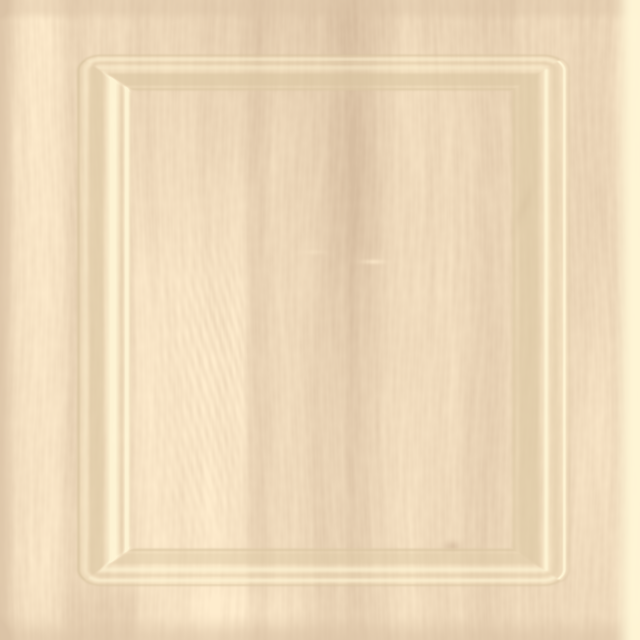
A three.js fragment shader for this texture:

```glsl
#define WOOD_DARK vec3(0.87, 0.775, 0.66)
#define WOOD_LIGHT vec3(0.972, 0.895, 0.775)
#define SHADE vec3(0.835, 0.755, 0.61)
#define GLOSS vec3(1.0, 0.965, 0.84)
#define FRAME_MIN vec2(0.121, 0.085)
#define FRAME_MAX vec2(0.887, 0.914)
#define BEVEL_MIN vec2(0.083, 0.058)
#define BEVEL_MAX vec2(0.086, 0.055)
#define CORNER 0.45
#define GRAIN 0.15
#define BOARDS 1.55

varying vec2 vUv;

float band(float x, float center, float width) {
  float d = (x - center) / width;
  return exp(-d * d);
}

float spot(vec2 p, vec2 center, vec2 size) {
  vec2 d = (p - center) / size;
  return exp(-dot(d, d));
}

float plateau(float x, float a, float b, float soft) {
  return smoothstep(a - soft, a + soft, x) * (1.0 - smoothstep(b - soft, b + soft, x));
}

vec2 hash2(vec2 p) {
  return fract(sin(vec2(dot(p, vec2(127.1, 311.7)), dot(p, vec2(269.5, 183.3)))) * 4375.85);
}

float cellular(vec2 p) {
  vec2 cell = floor(p);
  float nearest = 2.0;
  for (int j = -1; j <= 1; j++) {
    for (int i = -1; i <= 1; i++) {
      vec2 c = cell + vec2(float(i), float(j));
      nearest = min(nearest, length(c + hash2(c) - p));
    }
  }
  return nearest;
}

// Vertical fibres: layered sines that drift slowly along the height
float grain(vec2 p) {
  float sum = 0.0;
  float freq = 46.0;
  float amp = 0.5;
  for (int i = 0; i < 6; i++) {
    float k = float(i);
    float drift = 1.6 * sin(p.y * (3.0 + k * 1.3) + p.x * 17.0 + k * 2.1);
    float fade = 0.6 + 0.4 * sin(p.x * (19.0 + 7.0 * k) + p.y * 4.0 + k);
    sum += amp * fade * sin(p.x * freq + drift + k * 1.7);
    freq *= 1.57;
    amp *= 0.82;
  }
  return sum;
}

// Broad light and dark boards around a middle tone of zero
float boardTone(vec2 p) {
  float tone = 0.26 * plateau(p.x, 0.21, 0.386, 0.008) * smoothstep(0.9, 0.4, p.y);
  tone -= 0.16 * band(p.x, 0.405, 0.016);
  tone -= 0.13 * plateau(p.x, 0.49, 0.60, 0.03);
  tone -= 0.24 * spot(p, vec2(0.56, 0.70), vec2(0.06, 0.20));
  tone -= 0.12 * spot(p, vec2(0.45, 0.88), vec2(0.14, 0.14));
  tone -= 0.12 * band(p.x, 0.55, 0.010);
  tone += 0.14 * band(p.x, 0.64, 0.030);
  tone -= 0.14 * band(p.x, 0.765, 0.025);
  tone += 0.30 * band(p.x, 0.065, 0.040);
  tone -= 0.12 * band(p.x, 0.112, 0.012);
  tone -= 0.12 * spot(p, vec2(0.92, 0.70), vec2(0.03, 0.25));
  tone += 0.18 * spot(p, vec2(0.93, 0.30), vec2(0.04, 0.20));
  tone -= 0.16 * spot(p, vec2(0.55, 0.97), vec2(0.25, 0.06));
  tone -= 0.22 * spot(p, vec2(0.17, 0.04), vec2(0.10, 0.05));
  tone += 0.18 * spot(p, vec2(0.40, 0.05), vec2(0.10, 0.04));
  return tone;
}

// Moulding light per side; t runs from outer rim (0) to panel (1)
float leftLight(float t) {
  return 1.2 * band(t, 0.67, 0.10) + 1.2 * band(t, 0.93, 0.05) + 0.3 * band(t, 0.15, 0.05)
    - 0.75 * band(t, 0.02, 0.035) - 0.55 * plateau(t, 0.22, 0.50, 0.05) - 0.35 * band(t, 0.83, 0.04);
}
float rightLight(float t) {
  return 1.1 * band(t, 0.06, 0.030) + 1.0 * band(t, 0.39, 0.05) - 0.30 * band(t, 0.23, 0.07)
    - 0.30 * band(t, -0.03, 0.03) - 0.62 * plateau(t, 0.52, 0.90, 0.06) - 0.60 * band(t, 0.97, 0.05);
}
float topLight(float t) {
  return 0.45 * band(t, 0.12, 0.06) + 0.40 * band(t, 0.36, 0.08) - 0.55 * band(t, 0.01, 0.04)
    - 0.35 * band(t, 0.23, 0.05) - 0.60 * plateau(t, 0.52, 0.88, 0.06) - 0.60 * band(t, 0.97, 0.05);
}
float bottomLight(float t) {
  return 0.65 * band(t, 0.14, 0.06) + 0.65 * band(t, 0.43, 0.08) - 0.50 * band(t, 0.01, 0.04)
    - 0.30 * band(t, 0.28, 0.06) - 0.42 * plateau(t, 0.58, 0.88, 0.06) - 0.65 * band(t, 0.96, 0.05);
}

void main() {
  vec2 p = vUv;

  // Wood, with slanted figure in the left of the panel
  vec2 g = p + vec2(0.006 * sin(p.y * 7.0 + p.x * 9.0), 0.0);
  float figure = spot(p, vec2(0.34, 0.46), vec2(0.07, 0.13)) + 0.6 * spot(p, vec2(0.31, 0.26), vec2(0.06, 0.10));
  figure *= 1.0 - smoothstep(0.375, 0.39, p.x);
  float tone = 0.63 + BOARDS * boardTone(p) + GRAIN * grain(g) * (1.0 - 0.5 * figure);
  tone += 0.16 * figure * sin(150.0 * (p.y + 1.4 * p.x + 2.5 * p.x * p.x));
  tone += 0.26 * (cellular(g * vec2(130.0, 9.0)) - 0.5);
  tone += 0.14 * (cellular(g * vec2(75.0, 50.0)) - 0.5);
  tone -= 0.65 * spot(p, vec2(0.707, 0.146), vec2(0.012, 0.008));
  tone -= 0.45 * spot(p, vec2(0.818 + (p.y - 0.675) * 0.4, 0.675), vec2(0.008, 0.03));
  tone += 0.65 * spot(p, vec2(0.582, 0.591), vec2(0.017, 0.004));
  tone += 0.22 * spot(p, vec2(0.492, 0.606), vec2(0.018, 0.004));
  vec3 color = mix(WOOD_DARK, WOOD_LIGHT, clamp(tone, -0.25, 1.25));

  // Normalised inset from the rounded rim
  vec2 low = (p - FRAME_MIN) / BEVEL_MIN;
  vec2 high = (FRAME_MAX - p) / BEVEL_MAX;
  vec2 inset = min(low, high);
  vec2 q = CORNER - inset;
  float t = CORNER - length(max(q, 0.0)) - min(max(q.x, q.y), 0.0);
  float ring = plateau(t, 0.0, 1.0, 0.03);

  // Mitred sides
  float sideLight = p.x < 0.5 ? leftLight(t) : rightLight(t);
  float railLight = p.y < 0.5 ? bottomLight(t) : topLight(t);
  float light = mix(sideLight, railLight, smoothstep(-0.06, 0.06, inset.x - inset.y));
  float mitre = band(inset.x, inset.y, 0.06) * plateau(t, 0.45, 1.0, 0.05);
  light += 0.5 * mitre * step(p.x, 0.5);
  color = mix(color, vec3(0.94, 0.87, 0.72), 0.30 * ring);
  color = mix(color, SHADE, 0.78 * clamp(-light, 0.0, 1.0));
  color = mix(color, GLOSS, 0.90 * clamp(light, 0.0, 1.0));

  // Rounded outer edges of the door
  float dim = 0.75 * smoothstep(0.03, 0.0, p.x) + 0.40 * smoothstep(0.965, 0.985, p.y)
    + 0.55 * smoothstep(0.045, 0.0, p.y);
  color = mix(color, WOOD_DARK - 0.02, min(dim, 0.9));
  color = mix(color, GLOSS, 0.95 * smoothstep(0.955, 0.99, p.x));

  gl_FragColor = vec4(color, 1.0);
}
```
